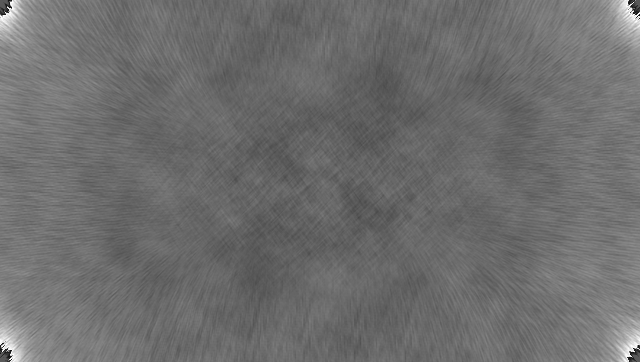
Write a Shadertoy shader that draws this texture.

```glsl
#define GRAIN_SCALE 250.0
#define GRAIN_CONTRAST 0.25
#define BLOTCH_SCALE 11.0
#define BLOTCH_CONTRAST 0.11
#define CENTRE_GREY 0.389
#define SIDE_LIFT 0.10
#define TOP_LIFT 0.03
#define CORNER_GLOW 1.4
#define CORNER_SIZE 0.034

float hash(vec2 p) {
    return fract(sin(dot(p, vec2(127.1, 311.7))) * 43758.5453);
}

float valueNoise(vec2 p) {
    vec2 cell = floor(p), f = fract(p);
    f = f * f * (3.0 - 2.0 * f);
    return mix(mix(hash(cell), hash(cell + vec2(1, 0)), f.x),
               mix(hash(cell + vec2(0, 1)), hash(cell + vec2(1, 1)), f.x), f.y);
}

// Two octaves of soft cloud, centred on zero
float cloud(vec2 p) {
    return valueNoise(p) * 0.65 + valueNoise(p * 2.1 + 17.3) * 0.35 - 0.5;
}

// Fine noise averaged along a direction, giving short fibres
float fibres(vec2 p, vec2 direction, float spacing) {
    float sum = 0.0;
    for (int i = -4; i <= 4; i++)
        sum += valueNoise(p * GRAIN_SCALE + direction * float(i) * spacing);
    return sum / 9.0 - 0.5;
}

float spot(vec2 p, vec2 radius) {
    p /= radius;
    return exp(-dot(p, p));
}

void mainImage(out vec4 fragColor, in vec2 fragCoord) {
    vec2 p = (fragCoord - 0.5 * iResolution.xy) / iResolution.y;
    vec2 halfSize = 0.5 * iResolution.xy / iResolution.y;
    vec2 uv = p / halfSize;

    // Broad lift towards the borders
    float grey = CENTRE_GREY + SIDE_LIFT * uv.x * uv.x + TOP_LIFT * uv.y * uv.y;

    // Blotches mirrored through the centre
    grey += BLOTCH_CONTRAST * 0.7 * (cloud(p * BLOTCH_SCALE + 40.0) + cloud(40.0 - p * BLOTCH_SCALE));

    // Slanted bright ridge between two dark spots
    vec2 along = normalize(vec2(0.6, -0.8));
    vec2 ridge = vec2(dot(p, along), dot(p, vec2(-along.y, along.x)));
    grey += 0.045 * spot(ridge, vec2(0.11, 0.025));
    vec2 side = vec2(0.08, -0.025);
    grey -= 0.04 * (spot(p - side, vec2(0.035)) + spot(p + side, vec2(0.035)));

    // Crossed fibres in the middle, outward fibres near the borders
    vec2 outward = normalize(uv * abs(uv) + 1e-5);
    float crossed = 0.65 * (fibres(p, vec2(0.7, 0.7), 1.0) + fibres(p + 3.7, vec2(0.6, -0.8), 1.0));
    float radial = fibres(p + 9.1, outward, 0.8);
    float grain = mix(crossed, radial, smoothstep(0.25, 0.85, length(uv)));
    grey += GRAIN_CONTRAST * grain;

    // Corner glow that overflows from white to black
    vec2 corner = (halfSize - abs(p)) * vec2(1.0, 0.7);
    float glow = CORNER_GLOW * exp(-length(corner) / CORNER_SIZE);
    grey += glow * (1.0 + 1.2 * grain);
    grey = min(grey, 1.35);
    grey -= smoothstep(1.0, 1.08, grey);

    fragColor = vec4(vec3(clamp(grey, 0.0, 1.0)), 1.0);
}
```
